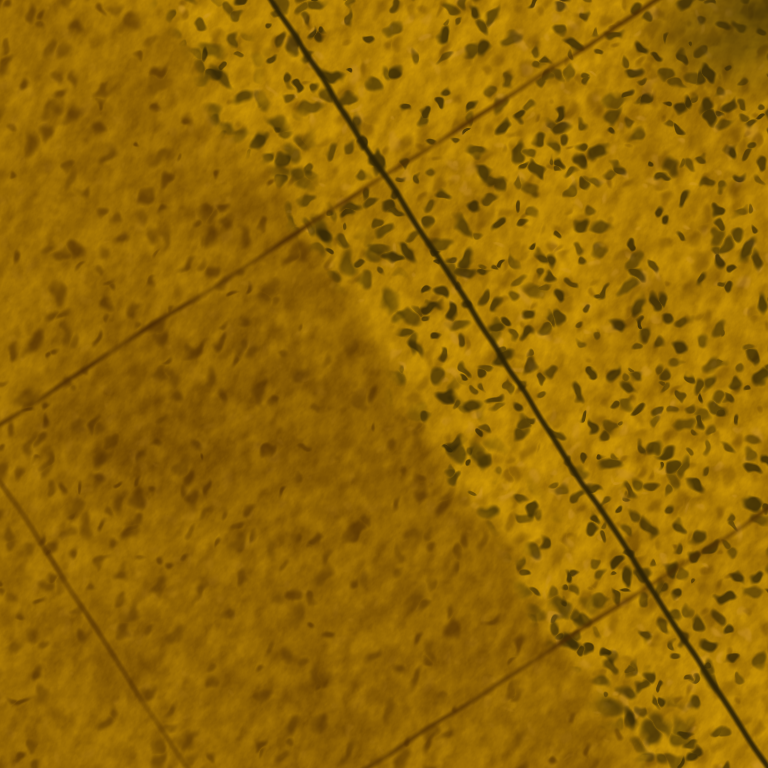
This texture is drawn by a Shadertoy shader. Its source:

```glsl
// Ochre speckled stone tiles on a slanted grid, crossed by a soft diagonal shadow.

const float TILE = 0.636;                      // tile side
const vec2 CORNER = vec2(0.501, 0.771);        // where two joints cross
const vec2 ALONG = vec2(0.5426, -0.8400);      // direction of the long joint
const vec2 ACROSS = vec2(0.8400, 0.5426);      // direction of the cross joints
const vec3 OLIVE_BLACK = vec3(0.17, 0.13, 0.02);
const vec3 BROWN = vec3(0.30, 0.17, 0.01);
const vec3 PALE_GRAIN = vec3(0.82, 0.60, 0.19);

float hash(vec2 p) {
    vec3 q = fract(vec3(p.xyx) * 0.1031);
    q += dot(q, q.yzx + 33.33);
    return fract((q.x + q.y) * q.z);
}

float noise(vec2 p) {
    vec2 i = floor(p), f = fract(p);
    f = f * f * (3.0 - 2.0 * f);
    return mix(mix(hash(i), hash(i + vec2(1, 0)), f.x),
               mix(hash(i + vec2(0, 1)), hash(i + vec2(1, 1)), f.x), f.y);
}

float fbm(vec2 p) {
    float sum = 0.0, amp = 0.5;
    for (int i = 0; i < 4; i++) {
        sum += amp * noise(p);
        p = mat2(1.6, 1.2, -1.2, 1.6) * p + 17.3;
        amp *= 0.5;
    }
    return sum / 0.9375;
}

// Scattered oval specks; 'turn' is the spread of their angles about 'lean'.
float specks(vec2 p, float cells, float chance, float size, float lean, float turn, float soft) {
    p = p * cells + 0.5 * vec2(noise(p * cells * 1.7), noise(p * cells * 1.7 + 40.0));
    vec2 home = floor(p);
    float cover = 0.0;
    for (int y = -1; y <= 1; y++)
    for (int x = -1; x <= 1; x++) {
        vec2 cell = home + vec2(x, y);
        float cluster = 0.4 + 1.2 * noise(cell * 0.23 + 9.0);
        float present = step(hash(cell + 71.0), chance * cluster);
        vec2 d = p - cell - vec2(hash(cell + 3.0), hash(cell + 19.0));
        float a = lean + turn * (hash(cell + 31.0) - 0.5);
        d = mat2(cos(a), -sin(a), sin(a), cos(a)) * d;
        d.x /= 1.0 + 1.1 * hash(cell + 53.0);
        float radius = size * (0.55 + 0.75 * hash(cell + 89.0));
        float dot_ = 1.0 - smoothstep(radius * (1.0 - soft), radius * (1.0 + soft), length(d));
        cover = max(cover, present * dot_ * (0.55 + 0.45 * hash(cell + 11.0)));
    }
    return cover;
}

float stroke(float dist, float halfWidth, float blur) {
    return 1.0 - smoothstep(halfWidth - blur, halfWidth + blur, dist);
}

vec3 ochre(float tone) {
    return vec3(tone, max(0.86 * tone - 0.098, 0.0), 0.008 + 0.045 * max(tone - 0.48, 0.0));
}

void mainImage(out vec4 fragColor, in vec2 fragCoord) {
    vec2 uv = fragCoord / iResolution.y;
    float pixel = 1.0 / iResolution.y;
    vec2 slab = vec2(dot(uv - CORNER, ALONG), dot(uv - CORNER, ACROSS));

    // Light: a ragged shadow edge runs beside the long joint.
    float edge = slab.y + 0.135 + 0.035 * (noise(uv * 17.0) - 0.5);
    float lit = smoothstep(-0.018, 0.018, edge);
    float middleTile = smoothstep(-0.05, 0.05, slab.x) * (1.0 - smoothstep(0.61, 0.66, slab.x));
    float shade = mix(0.60, 0.545, middleTile) + 0.03 * smoothstep(-0.45, -0.65, slab.y);
    float tone = mix(shade, 0.69, lit);

    // Mottling: broad stains, then fine grain leaning up to the right.
    vec2 grain = vec2(dot(uv, vec2(0.87, -0.5)) * 1.6, dot(uv, vec2(0.5, 0.87)));
    tone += 0.13 * (fbm(uv * 7.0) - 0.5);
    tone += mix(0.22, 0.25, lit) * (fbm(grain * 52.0) - 0.5);
    vec3 color = ochre(tone);

    // Pale grains and dark specks, crisp in the light and blurred in the shadow.
    float pale = specks(uv + 5.3, 48.0, 0.22, 0.20, 0.9, 3.0, 0.6);
    color = mix(color, PALE_GRAIN, pale * mix(0.10, 0.45, lit));
    float faint = specks(uv + 2.7, 40.0, 0.42, 0.24, 1.05, 0.9, 0.7);
    color = mix(color, BROWN, faint * mix(0.62, 0.35, lit));
    float crisp = specks(uv, 52.0, 0.42, 0.31, 0.4, 3.1, 0.4);
    color = mix(color, OLIVE_BLACK, crisp * lit * 0.78);
    float rim = smoothstep(-0.02, 0.02, edge) * (1.0 - smoothstep(0.03, 0.10, edge));
    float crust = specks(uv + 8.1, 38.0, 0.45, 0.30, -0.8, 1.4, 0.45);
    color = mix(color, OLIVE_BLACK, crust * rim * 0.7);

    // Joints: one sharp dark line, the others worn and brown.
    vec2 wobble = 0.004 * vec2(noise(uv * 21.0) - 0.5, noise(uv * 21.0 + 60.0) - 0.5);
    vec2 grid = (slab + wobble) / TILE;
    vec2 gap = abs(grid - round(grid)) * TILE;
    float wear = 0.35 + 0.55 * noise(uv * 26.0 + 7.0);
    float isMain = step(abs(round(grid.y)), 0.5);
    float crossJoint = stroke(gap.x, 0.0030, 0.0022 + pixel);
    float longJoint = stroke(gap.y, 0.0034, 0.0014 + pixel);
    color = mix(color, BROWN, crossJoint * wear);
    color = mix(color, mix(BROWN, OLIVE_BLACK, isMain), longJoint * mix(wear * 0.75, 0.92, isMain));

    // Olive stain in the upper right corner.
    float stain = 1.0 - smoothstep(0.0, 0.17, length((uv - vec2(1.0, 0.97)) * vec2(0.8, 1.3)));
    color = mix(color, OLIVE_BLACK, stain * (0.25 + 0.65 * fbm(uv * vec2(14.0, 34.0))));

    fragColor = vec4(clamp(color, 0.0, 1.0), 1.0);
}
```
